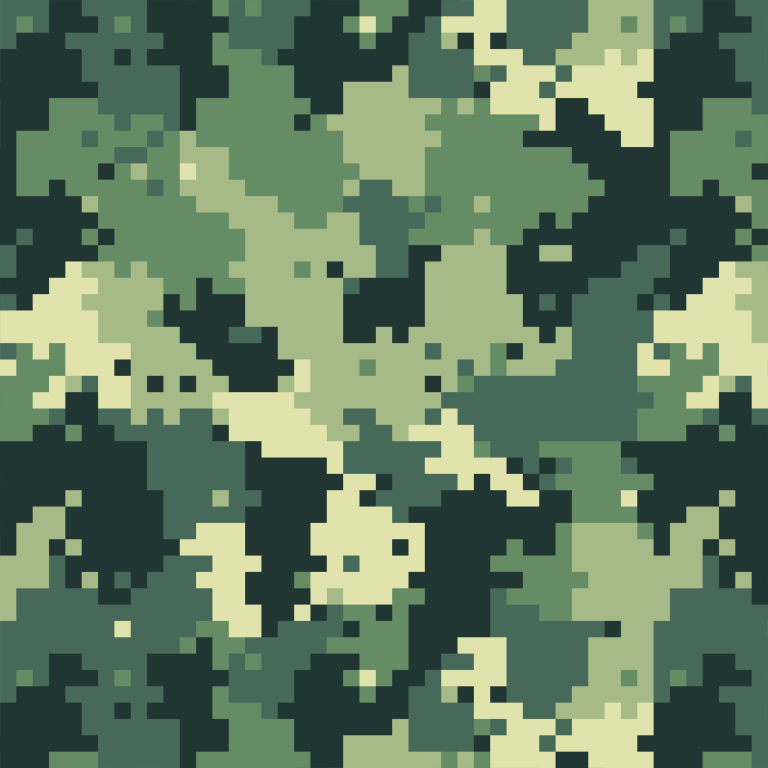
Give the GLSL for this pattern, as a Shadertoy shader.

```glsl
const float TAU = 6.2831853;

float hash(vec2 p) {
    vec3 q = fract((p.xyx + 7.3) * vec3(0.1031, 0.1030, 0.0973));
    q += dot(q, q.yzx + 33.33);
    return fract((q.x + q.y) * q.z);
}

vec2 hash2(vec2 p) {
    return vec2(hash(p + 17.0), hash(p + 71.0));
}

// Picks a cloth colour; the thresholds set the area shares
vec3 palette(float t) {
    vec3 dark  = vec3(0.13, 0.21, 0.20);
    vec3 teal  = vec3(0.28, 0.41, 0.35);
    vec3 green = vec3(0.40, 0.55, 0.40);
    vec3 sage  = vec3(0.65, 0.73, 0.53);
    vec3 cream = vec3(0.88, 0.89, 0.67);
    return t < 0.26 ? dark : t < 0.46 ? teal : t < 0.67 ? green : t < 0.87 ? sage : cream;
}

// Shuffles the 64 sites of a tile so every rank occurs exactly once
float siteRank(vec2 id) {
    float n = id.x + 8.0 * id.y;
    return (mod(n * (14.0 * n + 11.0), 64.0) + 0.5) / 64.0;
}

// Colour of one square of the cloth; the tile repeats every 40 squares
vec3 squareColor(vec2 square) {
    vec2 cell = mod(square, 40.0);

    // Lone specks, gathered in loose clusters
    float cluster = 0.5 + 0.5 * sin(TAU * cell.x / 20.0 + 2.0 * sin(TAU * cell.y / 40.0));
    if (hash(cell + 131.0) < 0.02 + 0.07 * cluster) return palette(hash(cell + 211.0));

    // Bend the patches with sines and fray their borders per square
    vec2 p = (cell + 0.5) / 5.0;
    p += 0.22 * sin(TAU * cell.yx / 20.0 + vec2(0.7, 2.9));
    p += 0.10 * sin(TAU * cell.yx / 8.0 + vec2(4.1, 1.3));
    p += 0.34 * (hash2(cell) - 0.5);

    // Nearest site, each with its own stretch along x or y
    float nearest = 1e3;
    float rank = 0.0;
    for (int y = -2; y <= 2; y++)
    for (int x = -2; x <= 2; x++) {
        vec2 site = floor(p) + vec2(x, y);
        vec2 id = mod(site, 8.0);
        vec2 d = site + 0.5 + 0.8 * (hash2(id + 301.0) - 0.5) - p;
        float stretch = mix(0.72, 1.4, hash(id + 401.0));
        float dist = length(d * vec2(stretch, 1.0 / stretch));
        if (dist < nearest) {
            nearest = dist;
            rank = siteRank(id);
        }
    }
    return palette(rank);
}

void mainImage(out vec4 fragColor, in vec2 fragCoord) {
    // 47 squares up the canvas, blended over about a pixel at their borders
    vec2 g = fragCoord / iResolution.y * 47.0 - 0.5;
    vec2 base = floor(g);
    float soft = min(0.5, 0.7 * 47.0 / iResolution.y);
    vec2 w = smoothstep(0.5 - soft, 0.5 + soft, fract(g));

    vec3 low  = mix(squareColor(base), squareColor(base + vec2(1, 0)), w.x);
    vec3 high = mix(squareColor(base + vec2(0, 1)), squareColor(base + vec2(1, 1)), w.x);
    fragColor = vec4(mix(low, high, w.y), 1.0);
}
```
